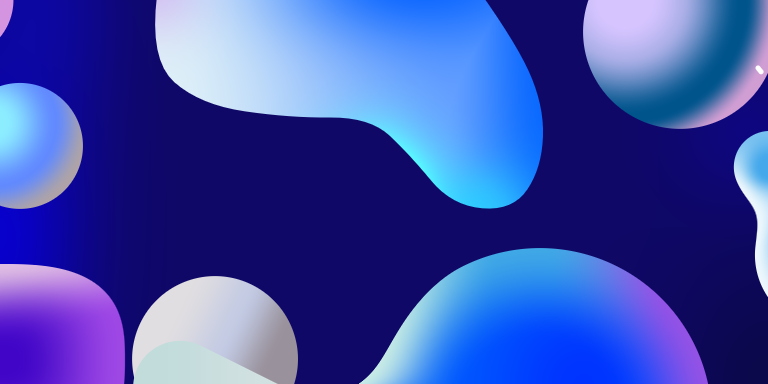
Give the GLSL for this background, as a Shadertoy shader.

```glsl
// Glossy gradient blobs and spheres floating on a deep navy background.

// Signed distance to a closed quadratic B-spline
float splineDistance(vec2 p, vec2 knots[12]) {
    float nearest = 1e9, side = 1.0;
    vec2 a = 0.5 * (knots[11] + knots[0]);
    for (int i = 0; i < 12; i++) {
        vec2 mid = knots[i];
        vec2 start = 0.5 * (knots[(i + 11) % 12] + mid);
        vec2 end = 0.5 * (mid + knots[(i + 1) % 12]);
        for (int j = 1; j <= 8; j++) {
            float t = float(j) / 8.0;
            vec2 b = mix(mix(start, mid, t), mix(mid, end, t), t);
            vec2 e = b - a, w = p - a;
            vec2 q = w - e * clamp(dot(w, e) / dot(e, e), 0.0, 1.0);
            nearest = min(nearest, dot(q, q));
            if ((a.y > p.y) != (b.y > p.y) && p.x < a.x + e.x * (p.y - a.y) / e.y) side = -side;
            a = b;
        }
    }
    return side * sqrt(nearest);
}

float circle(vec2 p, vec2 center, float radius) {
    return length(p - center) - radius;
}

float capsule(vec2 p, vec2 a, vec2 b, float radius) {
    vec2 e = b - a;
    return length(p - a - e * clamp(dot(p - a, e) / dot(e, e), 0.0, 1.0)) - radius;
}

float smoothUnion(float a, float b, float k) {
    float h = max(k - abs(a - b), 0.0) / k;
    return min(a, b) - 0.25 * h * h * k;
}

// Soft round spot of light
float glow(vec2 p, vec2 center, vec2 size) {
    vec2 q = (p - center) / size;
    return exp(-dot(q, q));
}

// Antialiased fill
void paint(inout vec3 color, float dist, vec3 fill) {
    color = mix(color, fill, clamp(0.5 - dist * iResolution.y, 0.0, 1.0));
}

vec3 background(vec2 p) {
    vec3 color = mix(vec3(0.058, 0.03, 0.40), vec3(0.03, 0.0, 0.80), glow(p, vec2(0.0, 0.4), vec2(0.22, 0.5)));
    color = mix(color, vec3(0.05, 0.03, 0.70), 0.7 * glow(p, vec2(0.1, 1.0), vec2(0.2, 0.35)));
    color = mix(color, vec3(0.05, 0.02, 0.60), 0.5 * glow(p, vec2(1.95, 0.65), vec2(0.2)));
    return mix(color, vec3(0.035, 0.03, 0.25), 0.7 * glow(p, vec2(2.0, 0.0), vec2(0.25, 0.35)));
}

// Long bean hanging from the top
void topBlob(inout vec3 color, vec2 p) {
    float d = splineDistance(p, vec2[12](
        vec2(0.388, 0.844), vec2(0.521, 0.727), vec2(0.755, 0.693), vec2(0.964, 0.695),
        vec2(1.068, 0.596), vec2(1.177, 0.464), vec2(1.336, 0.451), vec2(1.411, 0.563),
        vec2(1.417, 0.727), vec2(1.336, 0.904), vec2(1.094, 1.234), vec2(0.430, 1.182)));
    vec3 fill = mix(vec3(0.87, 0.94, 0.97), vec3(0.40, 0.62, 1.0), smoothstep(0.42, 1.22, p.x));
    fill = mix(fill, vec3(0.85, 0.78, 0.95), glow(p, vec2(0.4, 1.03), vec2(0.13, 0.12)));
    float blue = max(glow(p, vec2(1.1, 1.06), vec2(0.36, 0.17)), smoothstep(1.15, 1.42, p.x));
    fill = mix(fill, vec3(0.03, 0.39, 1.0), blue);
    float rim = exp(min(d, 0.0) * 14.0);
    fill = mix(fill, vec3(0.35, 1.0, 1.0), rim * glow(p, vec2(1.08, 0.55), vec2(0.20, 0.22)));
    fill = mix(fill, vec3(0.15, 0.80, 1.0), 0.8 * glow(p, vec2(1.25, 0.45), vec2(0.14, 0.12)));
    paint(color, d, fill);
}

// Large dome rising from the bottom, flared at its left foot
void bottomDome(inout vec3 color, vec2 p) {
    float left = 1.0 - smoothstep(0.98, 1.2, p.x);
    float d = circle(p, vec2(1.406, -0.094), 0.448 + left * (0.05 * exp(-25.0 * p.y) - 0.016));
    vec3 rim = mix(vec3(0.78, 0.92, 0.90), vec3(0.25, 0.66, 0.90), smoothstep(0.98, 1.3, p.x));
    rim = mix(rim, vec3(0.58, 0.32, 0.90), smoothstep(1.42, 1.75, p.x));
    vec3 fill = mix(vec3(0.0, 0.37, 1.0), vec3(0.0, 0.20, 1.0), glow(p, vec2(1.52, 0.0), vec2(0.25)));
    paint(color, d, mix(fill, rim, smoothstep(-0.24, 0.01, d)));
}

// Sphere with a dark teal band and pink outer rim
void bandedSphere(inout vec3 color, vec2 p) {
    float r = length(p - vec2(1.628, 1.0));
    vec3 fill = mix(vec3(0.84, 0.77, 1.0), vec3(0.62, 0.66, 0.88), smoothstep(0.06, 0.20, r));
    fill = mix(fill, vec3(0.0, 0.33, 0.55), smoothstep(0.15, 0.30, r));
    fill = mix(fill, vec3(0.82, 0.62, 0.83), smoothstep(0.315, 0.40, r));
    paint(color, circle(p, vec2(1.771, 0.917), 0.2526), fill);
    paint(color, capsule(p, vec2(1.974, 0.823), vec2(1.982, 0.813), 0.0065), vec3(1.0));
}

void leftShapes(inout vec3 color, vec2 p) {
    // Pink corner and cyan to sand sphere
    paint(color, circle(p, vec2(-0.117, 1.0), 0.152), vec3(0.83, 0.58, 0.88));
    float r = length(p - vec2(-0.02, 0.68));
    vec3 fill = mix(vec3(0.55, 0.93, 1.0), vec3(0.38, 0.54, 1.0), smoothstep(0.03, 0.17, r));
    paint(color, circle(p, vec2(0.052, 0.62), 0.164), mix(fill, vec3(0.68, 0.64, 0.66), smoothstep(0.16, 0.25, r)));

    // Violet rounded square
    vec2 q = pow(abs(p - vec2(0.0, 0.0625)) / vec2(0.3255, 0.25), vec2(2.8));
    float d = (pow(q.x + q.y, 1.0 / 2.8) - 1.0) * 0.27;
    vec3 rim = mix(vec3(0.62, 0.28, 0.90), vec3(0.87, 0.74, 0.89), smoothstep(0.1, 0.31, p.y - 0.25 * p.x));
    paint(color, d, mix(vec3(0.25, 0.02, 0.78), rim, smoothstep(-0.24, 0.0, d)));

    // Pearl sphere with a pale hill in front
    float shade = dot(p - vec2(0.56, 0.065), vec2(0.9, -0.43));
    fill = mix(vec3(0.88, 0.87, 0.88), vec3(0.76, 0.79, 0.89), smoothstep(-0.15, 0.03, shade));
    fill = mix(fill, vec3(0.60, 0.57, 0.61), smoothstep(0.0, 0.14, shade));
    paint(color, circle(p, vec2(0.56, 0.065), 0.216), fill);
    d = capsule(p, vec2(0.469, -0.01), vec2(0.716, -0.133), 0.1224);
    paint(color, d, mix(vec3(0.76, 0.86, 0.86), vec3(0.82, 0.88, 0.88), smoothstep(0.4, 0.7, p.x)));
}

// Pale droplet at the right border
void rightDroplet(inout vec3 color, vec2 p) {
    float d = smoothUnion(circle(p, vec2(2.005, 0.565), 0.094), circle(p, vec2(2.161, 0.336), 0.195), 0.117);
    vec3 fill = mix(vec3(0.72, 0.86, 0.95), vec3(0.27, 0.66, 0.92), smoothstep(0.25, 0.5, p.y));
    paint(color, d, mix(fill, vec3(0.93, 0.97, 0.99), smoothstep(-0.07, 0.0, d) * (1.0 - 0.7 * smoothstep(0.5, 0.65, p.y))));
}

void mainImage(out vec4 fragColor, in vec2 fragCoord) {
    vec2 p = fragCoord / iResolution.y;
    vec3 color = background(p);
    topBlob(color, p);
    bottomDome(color, p);
    bandedSphere(color, p);
    leftShapes(color, p);
    rightDroplet(color, p);
    fragColor = vec4(color, 1.0);
}
```
